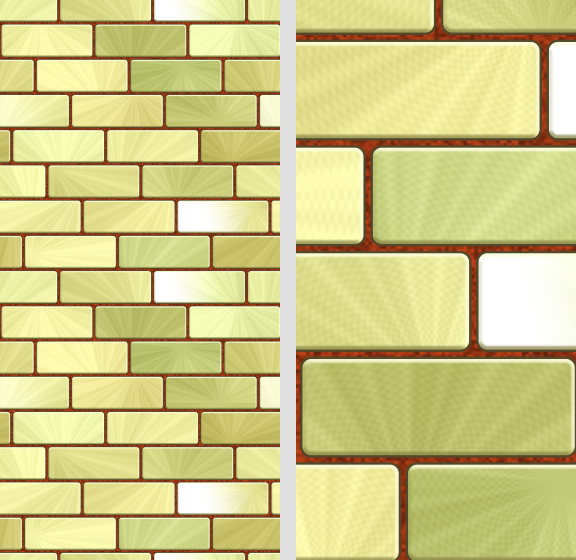
Left: the whole. Right: its middle third, enlarged.
Write a WebGL 1 fragment shader that draws this pattern.

```glsl
precision highp float;
uniform vec2 u_resolution;

// Lengths are fractions of the canvas width.
#define BRICK vec2(0.3354, 0.1258)
#define GAP 0.0112
#define CORNER 0.0105
#define OUTLINE 0.0028
#define BEVEL 0.0065
#define FIRST_ROW 0.348
#define OLIVE vec3(0.72, 0.71, 0.36)
#define PALE vec3(1.0, 0.99, 0.70)
#define CREAM vec3(1.0, 1.0, 0.88)
#define SHADOW vec3(0.33, 0.28, 0.16)
#define MORTAR vec3(0.57, 0.20, 0.07)

float hash(vec2 p) {
  return fract(sin(dot(p, vec2(127.1, 311.7))) * 4375.85);
}

float noise(vec2 p) {
  vec2 i = floor(p);
  vec2 f = fract(p);
  f = f * f * (3.0 - 2.0 * f);
  return mix(mix(hash(i), hash(i + vec2(1.0, 0.0)), f.x),
             mix(hash(i + vec2(0.0, 1.0)), hash(i + vec2(1.0)), f.x), f.y);
}

// Brightness of the three bricks of a row: 0 olive, 1 pale, above 1 glaring.
vec3 rowTones(float row) {
  if (row < 0.5) return vec3(0.65, 1.6, 0.85);
  if (row < 1.5) return vec3(0.20, 0.85, 0.85);
  if (row < 2.5) return vec3(0.25, 0.40, 0.85);
  if (row < 3.5) return vec3(0.30, 1.3, 0.60);
  if (row < 4.5) return vec3(0.20, 0.92, 0.88);
  if (row < 5.5) return vec3(0.92, 0.50, 0.38);
  if (row < 6.5) return vec3(0.92, 0.65, 1.6);
  return vec3(0.88, 0.38, 0.32);
}

float brickTone(vec2 id) {
  vec3 tones = rowTones(id.y);
  return id.x < 0.5 ? tones.x : (id.x < 1.5 ? tones.y : tones.z);
}

// Brushed metal: rays and fine ripples around a focus chosen per brick.
vec3 brushedMetal(vec2 p, vec2 id) {
  float seed = hash(id + 3.7);
  vec2 focus = (vec2(hash(id + 11.3), hash(id + 23.9)) - 0.5) * BRICK * vec2(1.1, 2.4);
  vec2 ray = p - focus;
  float reach = length(ray);
  float angle = atan(ray.y, ray.x);
  float phase = seed * 6.2832;
  float fade = smoothstep(0.0, 0.07, reach);

  float lobe = sin(2.0 * angle + phase);
  float rays = 0.5 * sin(9.0 * angle + phase * 3.0) + 0.5 * sin(23.0 * angle + phase * 5.0)
             + 0.4 * sin(47.0 * angle + phase);
  float ripple = sin(reach * 620.0) * sin(61.0 * angle + phase);

  float tone = brickTone(id);
  float side = p.x / BRICK.x;
  float glare = max(tone - 1.0, 0.0);
  float shade = min(tone, 0.85) + 0.3 * (seed - 0.5) * side;
  shade += fade * (0.13 * lobe + 0.10 * rays + 0.07 * ripple);
  shade -= glare * max(side, 0.0) * 1.1;

  vec3 color = mix(OLIVE, PALE, clamp(shade, -0.15, 1.0));
  color += vec3(-0.03, 0.01, 0.02) * (hash(id + 41.0) * 2.0 - 0.7);
  float flash = smoothstep(0.35, -0.35, side + 0.1 * lobe);
  return mix(color, vec3(1.0), clamp(glare * 1.7 * flash, 0.0, 1.0));
}

// Rounded brick with lit top and right edges; d is its signed distance.
vec3 bevelledBrick(vec2 p, vec2 id, vec2 q, float d) {
  vec3 color = brushedMetal(p, id);
  vec2 normal = sign(p) * normalize(max(q, 0.0) + 1e-5);
  float light = dot(normal, vec2(0.45, 0.85)) + 0.25 * abs(normal.x);
  float rim = smoothstep(-BEVEL, -0.3 * BEVEL, d);
  color = mix(color, CREAM, rim * clamp(light, 0.0, 0.85));
  return mix(color, OLIVE * 0.72, rim * clamp(-light, 0.0, 0.7));
}

void main() {
  float pixel = 1.0 / u_resolution.x;
  vec2 pos = gl_FragCoord.xy * pixel;
  float top = u_resolution.y * pixel;

  // Rows count downwards; each moves on by three eighths of a brick.
  float down = (top - pos.y) / BRICK.y + FIRST_ROW;
  float row = floor(down);
  float along = pos.x / BRICK.x - (5.0 + 3.0 * row) / 8.0;
  vec2 id = vec2(mod(floor(along), 3.0), mod(row, 8.0));
  vec2 p = vec2(fract(along) - 0.5, 0.5 - fract(down)) * BRICK;

  vec2 q = abs(p) - 0.5 * (BRICK - GAP) + CORNER;
  float d = length(max(q, 0.0)) + min(max(q.x, q.y), 0.0) - CORNER;

  // Grainy mortar, dark outline, then the brick face.
  float grain = noise(pos * 230.0);
  vec3 color = MORTAR * (0.65 + 0.7 * grain);
  color = mix(SHADOW, color, smoothstep(-0.6 * pixel, 0.6 * pixel, d - OUTLINE));
  float face = 1.0 - smoothstep(-0.6 * pixel, 0.6 * pixel, d);
  color = mix(color, bevelledBrick(p, id, q, d), face);

  gl_FragColor = vec4(clamp(color, 0.0, 1.0), 1.0);
}
```
